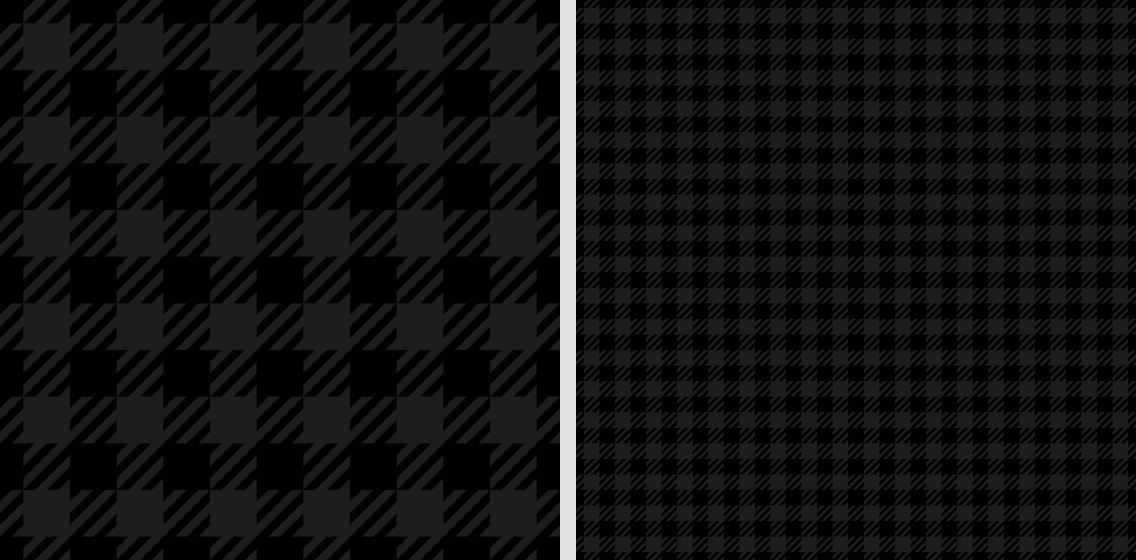
Left, the tile; right, the same tile 3 across and 3 down.
Give the GLSL for this pattern, as a Shadertoy shader.

```glsl
#define CHECKS 6.0            // check repeats across and down
#define STRIPES_PER_CHECK 4.0 // diagonal stripes per check
#define CHECK_FILL 0.5        // light share of a check period
#define STRIPE_FILL 0.5       // light share of a stripe period
#define EDGE_SOFTNESS 0.0028  // edge blur in canvas units
#define DARK_COLOR vec3(0.004)
#define LIGHT_COLOR vec3(0.113)

// Coverage of a repeating band; center and fill are fractions of its period.
float band(float phase, float center, float fill, float period, float blur) {
    float offset = abs(fract(phase - center + 0.5) - 0.5);
    float inside = (0.5 * fill - offset) * period;
    return smoothstep(-0.5 * blur, 0.5 * blur, inside);
}

void mainImage(out vec4 fragColor, in vec2 fragCoord) {
    vec2 uv = fragCoord / iResolution.xy;
    float blur = max(EDGE_SOFTNESS, 1.5 / min(iResolution.x, iResolution.y));

    // Vertical and horizontal light bands
    float checkPeriod = 1.0 / CHECKS;
    float warp = band(uv.x * CHECKS, 0.5, CHECK_FILL, checkPeriod, blur);
    float weft = band(uv.y * CHECKS, 0.5, CHECK_FILL, checkPeriod, blur);

    // Rising diagonal stripes, with the period measured across the stripe
    float stripes = CHECKS * STRIPES_PER_CHECK;
    float twill = band((uv.x - uv.y) * stripes, 0.75, STRIPE_FILL,
                       inversesqrt(2.0) / stripes, blur);

    // Crossings are solid; single bands show the diagonal stripes
    float light = mix(warp * weft, max(warp, weft), twill);
    fragColor = vec4(mix(DARK_COLOR, LIGHT_COLOR, light), 1.0);
}
```
